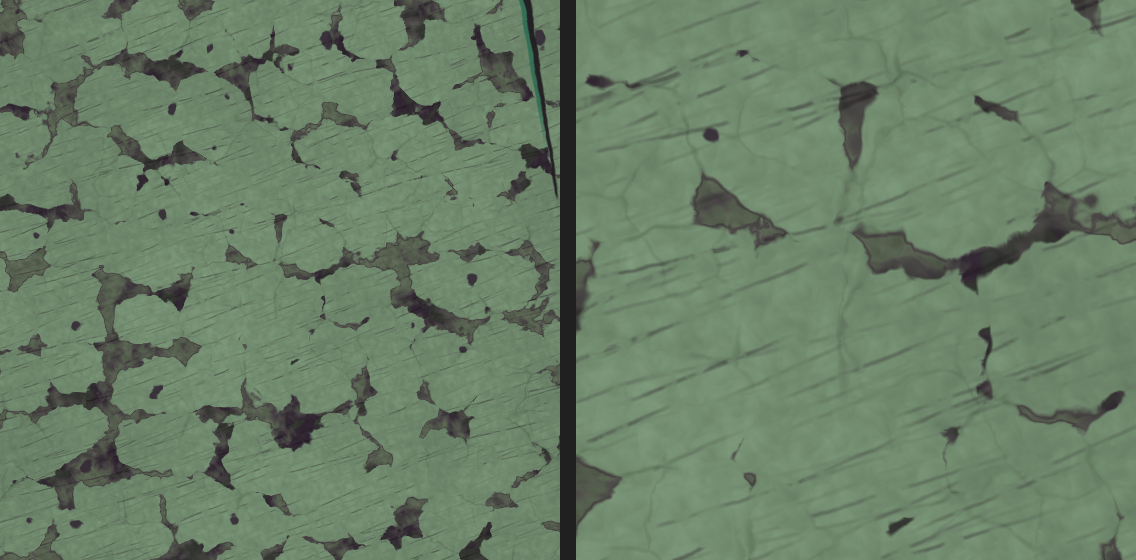
Left: the whole. Right: its middle third, enlarged.
A three.js fragment shader for this texture:

```glsl
#define GRAIN_SCALE 10.5
#define PATCH_LEVEL 0.605
#define PATCH_SPREAD 0.2
#define SCRATCH_ANGLE 0.32
#define SCRATCH_WIDTH 0.0022
#define SPOT_SCALE 9.0
#define FERRITE vec3(0.447, 0.549, 0.438)
#define TAN vec3(0.345, 0.385, 0.315)
#define BROWN vec3(0.285, 0.275, 0.27)
#define PLUM vec3(0.185, 0.145, 0.19)
#define SOOT vec3(0.195, 0.205, 0.185)
#define TEAL vec3(0.17, 0.42, 0.32)

varying vec2 vUv;

vec2 hash2(vec2 p) {
  return fract(sin(vec2(dot(p, vec2(127.1, 311.7)), dot(p, vec2(269.5, 183.3)))) * 43758.5);
}

// Layered, bent sines: irregular noise around zero
float waves(vec2 p) {
  float sum = 0.0, amp = 1.0;
  for (int i = 0; i < 5; i++) {
    p = mat2(0.8, 0.6, -0.6, 0.8) * p * 1.5 + 0.6 * sum + 2.1;
    sum += amp * sin(p.x + 1.3 * sin(0.7 * p.y)) * sin(p.y + 1.1 * sin(0.9 * p.x));
    amp *= 0.65;
  }
  return sum;
}

// Cellular noise: nearest distance, second distance, cell brightness
vec3 grains(vec2 p) {
  vec2 base = floor(p);
  vec3 res = vec3(9.0, 9.0, 0.0);
  for (int y = -1; y <= 1; y++) {
    for (int x = -1; x <= 1; x++) {
      vec2 cell = base + vec2(float(x), float(y));
      vec2 rnd = hash2(cell);
      float d = length(cell + 0.5 + 0.9 * (rnd - 0.5) - p);
      if (d < res.x) res = vec3(d, res.x, rnd.y);
      else res.y = min(res.y, d);
    }
  }
  return res;
}

// Fine polishing lines: several tilted layers of short random strokes
float scratches(vec2 p) {
  float ink = 0.0;
  for (int i = 0; i < 6; i++) {
    float k = float(i);
    float a = SCRATCH_ANGLE + 0.04 * (k - 2.5);
    float rows = 15.0 + 5.0 * k;
    vec2 q = vec2(cos(a) * p.x + sin(a) * p.y, cos(a) * p.y - sin(a) * p.x);
    q = q * vec2(2.5 + 1.2 * k, rows) + 7.3 * k;
    q.x += 5.0 * hash2(vec2(floor(q.y), k)).x;
    vec2 rnd = hash2(floor(q) + 17.0 * k);
    vec2 f = fract(q);
    float d = abs(f.y - 0.2 - 0.6 * rnd.x) / rows;
    float span = smoothstep(0.0, 0.25, f.x) * (1.0 - smoothstep(0.6, 1.0, f.x));
    ink += (1.0 - smoothstep(0.0, SCRATCH_WIDTH, d)) * span * rnd.y * rnd.y;
  }
  return min(ink, 1.0);
}

// Small inclusions, one in a few cells
float spots(vec2 p) {
  vec2 q = p * SPOT_SCALE;
  vec2 rnd = hash2(floor(q) + 41.0);
  vec2 size = hash2(floor(q) + 83.0);
  float d = length(fract(q) - 0.2 - 0.6 * rnd) / SPOT_SCALE;
  float radius = mix(0.003, 0.011, size.x);
  return (1.0 - smoothstep(radius - 0.002, radius + 0.002, d)) * step(0.76, size.y);
}

// Deep tapered gouge: x is its dark core, y its glinting flank
vec2 gouge(vec2 p) {
  vec2 start = vec2(0.937, 1.01), along = vec2(0.056, -0.37);
  float t = dot(p - start, along) / dot(along, along);
  vec2 side = normalize(vec2(-along.y, along.x));
  float d = dot(p - start, side) + 0.001 * waves(p * 45.0);
  float width = mix(0.006, 0.002, clamp(t, 0.0, 1.0));
  float inside = 1.0 - smoothstep(0.96, 1.0, t);
  float core = 1.0 - smoothstep(width - 0.002, width + 0.002, abs(d - 0.003));
  float flank = 1.0 - smoothstep(width - 0.002, width + 0.002, abs(d + width));
  return vec2(core, flank * (1.0 - smoothstep(0.5, 0.8, t))) * inside;
}

void main() {
  vec2 p = vUv;
  float fine = waves(p * 60.0 + 5.0);
  float speckle = waves(p * 130.0);
  vec2 bent = p + 0.006 * vec2(waves(p * 22.0), waves(p * 22.0 + 31.0));
  bent += 0.0012 * vec2(speckle, fine);

  // Pale grains with faint, interrupted borders
  vec3 grain = grains(bent * GRAIN_SCALE * vec2(0.92, 1.08) + 3.0);
  vec3 small = grains(bent * GRAIN_SCALE * 1.5 + 20.0);
  float faint = smoothstep(-0.2, 0.9, waves(p * 16.0 + 12.0));
  float border = 1.0 - smoothstep(0.0, 0.06, grain.y - grain.x);
  border = max(border, 0.6 * (1.0 - smoothstep(0.0, 0.07, small.y - small.x)));
  float light = 1.0 + 0.035 * (grain.z - 0.5) + 0.02 * waves(p * 6.0);
  light += 0.024 * fine + 0.028 * speckle - 0.12 * border * (0.1 + 0.9 * faint);
  light -= 0.09 * dot(p - 0.5, p - 0.5);
  vec3 color = FERRITE * light;

  // Ragged concave patches wedged between the grains
  float field = grain.x - 0.45 * (grain.y - grain.x) - PATCH_LEVEL;
  field += PATCH_SPREAD * waves(p * 17.0 + 8.0) + 0.035 * fine + 0.02 * speckle;
  float patchMask = smoothstep(-0.035, 0.035, field);
  float rim = patchMask * (1.0 - smoothstep(0.03, 0.1, field));
  float shade = 0.47 + 0.42 * waves(p * 13.0 + 50.0) + 0.22 * fine + 0.13 * speckle;
  shade = max(shade, 0.58 * rim);
  vec3 dark = mix(PLUM, SOOT, smoothstep(-0.5, 0.5, waves(p * 35.0 + 70.0)));
  vec3 pearlite = mix(TAN, BROWN, smoothstep(0.2, 0.6, shade));
  pearlite = mix(pearlite, dark, smoothstep(0.5, 1.0, shade));
  color = mix(color, pearlite * (1.0 + 0.07 * speckle), patchMask);

  // Inclusions, polishing lines and gouge
  color = mix(color, PLUM * 1.1, 0.9 * spots(bent));
  float ink = scratches(p + 0.0008 * fine) * smoothstep(-0.9, 0.6, fine + 0.5 * speckle);
  color *= 1.0 - ink * vec3(0.27, 0.32, 0.27);
  vec2 cut = gouge(p);
  color = mix(color, TEAL, 0.85 * cut.y);
  color = mix(color, PLUM * 0.6, 0.9 * cut.x);

  gl_FragColor = vec4(color, 1.0);
}
```
